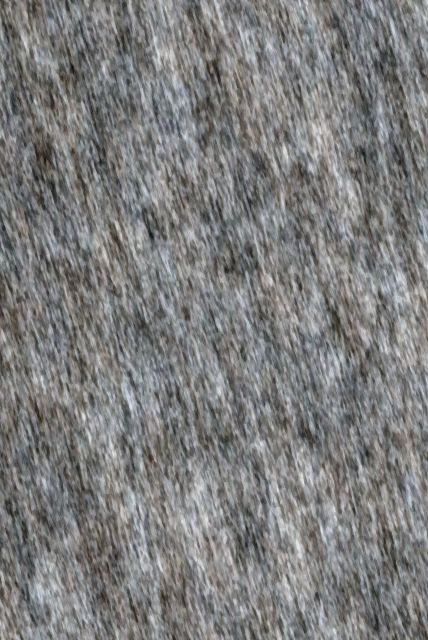
Give the GLSL for this texture, as a WebGL 2 fragment shader.

```glsl
#version 300 es
precision highp float;
precision highp int;
// Brushed grey surface: fine slanted fibres over soft streaky patches.

uniform vec2 u_resolution;
out vec4 outColor;

// Three random values in 0..1 for one cell of one layer.
vec3 hash3(ivec2 cell, int layer) {
    uvec3 v = uvec3(ivec3(cell, layer)) * 1664525u + 1013904223u;
    v.x += v.y * v.z;
    v.y += v.z * v.x;
    v.z += v.x * v.y;
    v ^= v >> 16u;
    v.x += v.y * v.z;
    v.y += v.z * v.x;
    v.z += v.x * v.y;
    return vec3(v >> 8u) / 16777216.0;
}

// Cellular noise: blended random tones of jittered cell points,
// scaled to zero mean and unit deviation.
float cellNoise(vec2 p, int layer) {
    ivec2 base = ivec2(floor(p));
    float tone = 0.0;
    float power = 0.0;
    for (int y = -1; y <= 1; y++) {
        for (int x = -1; x <= 1; x++) {
            ivec2 cell = base + ivec2(x, y);
            vec3 h = hash3(cell, layer);
            vec2 d = vec2(cell) + h.xy - p;
            float weight = exp(-4.5 * dot(d, d));
            tone += weight * (h.z - 0.5);
            power += weight * weight;
        }
    }
    return 3.46 * tone * inversesqrt(power + 1e-5);
}

void main() {
    vec2 uv = gl_FragCoord.xy / u_resolution.y;

    // Fibre axes: x runs across the fibres, y along them.
    float slant = radians(16.0);
    vec2 across = vec2(cos(slant), sin(slant));
    vec2 p = vec2(dot(uv, across), dot(uv, vec2(-across.y, across.x)));
    p.x += 0.002 * sin(p.y * 9.0 + p.x * 5.0);

    // Brightness, from broad patches down to fine grain.
    float light = 0.488;
    light += 0.036 * cellNoise(p * vec2(14.0, 5.0), 1);
    light += 0.044 * cellNoise(p * vec2(44.0, 16.0), 2);
    light += 0.036 * cellNoise(p * vec2(110.0, 36.0), 3);
    light += 0.070 * cellNoise(p * vec2(290.0, 58.0), 4);
    light += 0.034 * cellNoise(p * vec2(270.0, 16.0), 5);
    light += 0.060 * cellNoise(p * vec2(340.0, 150.0), 6);

    // Warm shadows, cool highlights and a faint mottled tint.
    vec3 color = light + vec3(-0.03, 0.0, 0.06) * (light - 0.52);
    float warmth = 0.009 * cellNoise(p * vec2(40.0, 14.0), 7)
                 + 0.008 * cellNoise(p * vec2(190.0, 60.0), 8);
    float green = 0.004 * cellNoise(p * vec2(130.0, 50.0), 9);
    color += warmth * vec3(1.0, 0.0, -1.0) + green * vec3(-0.5, 1.0, -0.5);

    outColor = vec4(clamp(color, 0.0, 1.0), 1.0);
}
```
